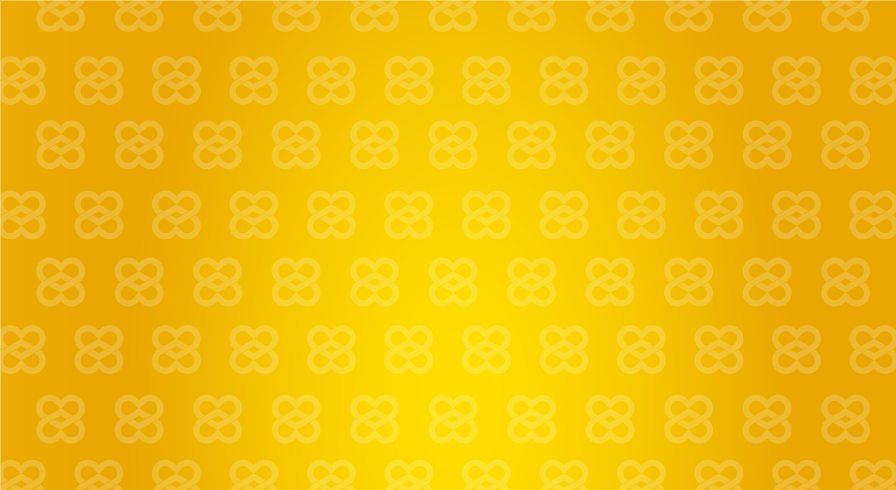
A Shadertoy shader for this pattern:

```glsl
const float MOTIF_HALF = 0.05;
const float STROKE_HALF = 0.125;
const float WEAVE_GAP = 0.018;
const vec2 CROSSING = vec2(0.511, 0.0);

float segmentDistance(vec2 p, vec2 a, vec2 b) {
    vec2 ab = b - a;
    return length(p - a - ab * clamp(dot(p - a, ab) / dot(ab, ab), 0.0, 1.0));
}

// Straight strand leaving a lobe at a tangent and running past the axis
float tangentDistance(vec2 p, vec2 lobe, float radius, vec2 normal, float side) {
    vec2 start = lobe + radius * normal;
    vec2 dir = side * vec2(normal.y, -normal.x);
    return segmentDistance(p, start, start + dir * (0.15 - start.x / dir.x));
}

// Centre line of an upright heart: one lobe and two tangents, mirrored
float heartDistance(vec2 p, vec2 lobe, float radius) {
    p.x = abs(p.x);
    vec2 v = p - lobe;
    float reach = length(v);
    float onArc = dot(v, vec2(0.793, 0.609)) + 0.1305 * reach;
    float d = onArc > 0.0 ? abs(reach - radius) : 1e3;
    d = min(d, tangentDistance(p, lobe, radius, vec2(0.5, -0.866), 1.0));
    return min(d, tangentDistance(p, lobe, radius, vec2(-0.7071, 0.7071), -1.0));
}

float strokeMask(float d, float halfWidth, float aa) {
    return 1.0 - smoothstep(-aa, aa, d - halfWidth);
}

// Two hearts, point to point, each passing over the other once
float knotMask(vec2 p, float aa) {
    vec2 lobe = vec2(0.45, 0.45);
    float upright = heartDistance(p, lobe, 0.42);
    float inverted = heartDistance(-p, lobe, 0.42);
    float over = p.x > 0.0 ? upright : inverted;
    float under = p.x > 0.0 ? inverted : upright;
    float nearCrossing = 1.0 - smoothstep(0.26, 0.32, length(vec2(abs(p.x), p.y) - CROSSING));
    float cut = nearCrossing * strokeMask(over, STROKE_HALF + WEAVE_GAP, aa);
    return max(strokeMask(over, STROKE_HALF, aa),
               strokeMask(under, STROKE_HALF, aa) * (1.0 - cut));
}

// Grid of knots starting at the first centre
float knotGrid(vec2 p, vec2 first, vec2 pitch, float aa) {
    vec2 cell = max(round((p - first) / pitch), 0.0);
    vec2 local = (p - first - cell * pitch) / MOTIF_HALF;
    return knotMask(vec2(local.x, -local.y), aa);
}

// Tall golden glow, darkening towards both sides
vec3 goldGlow(vec2 p, vec2 centre, vec2 radii) {
    float t = length((p - centre) / radii);
    vec3 bright = vec3(0.995, 0.862, 0.0);
    vec3 middle = vec3(0.955, 0.765, 0.005);
    vec3 deep = vec3(0.912, 0.654, 0.005);
    vec3 gold = mix(bright, middle, smoothstep(0.08, 0.72, t));
    gold = mix(gold, deep, smoothstep(0.5, 1.05, t));
    return mix(gold, vec3(0.935, 0.695, 0.01), 0.4 * smoothstep(0.25, 0.0, p.x));
}

void mainImage(out vec4 fragColor, in vec2 fragCoord) {
    // Canvas height is one, measured down from the top left
    vec2 p = vec2(fragCoord.x, iResolution.y - fragCoord.y) / iResolution.y;
    float pixel = 1.0 / iResolution.y;
    float aa = 0.7 * pixel / MOTIF_HALF;

    vec3 colour = goldGlow(p, vec2(0.94, 0.82), vec2(0.7, 1.22));

    // Staggered rows
    float knots = max(knotGrid(p, vec2(0.1238, 0.0155), vec2(0.1602, 0.28), aa),
                      knotGrid(p, vec2(0.0435, 0.164), vec2(0.1582, 0.2747), aa));
    colour = mix(colour, vec3(1.0), 0.2 * knots);

    // Pale hairline along the top and left edges
    float hairline = 1.0 - smoothstep(-0.5, 0.5, (min(p.x, p.y) - 0.0022) / pixel);
    colour = mix(colour, vec3(0.94, 0.93, 0.88), 0.45 * hairline);

    fragColor = vec4(colour, 1.0);
}
```
